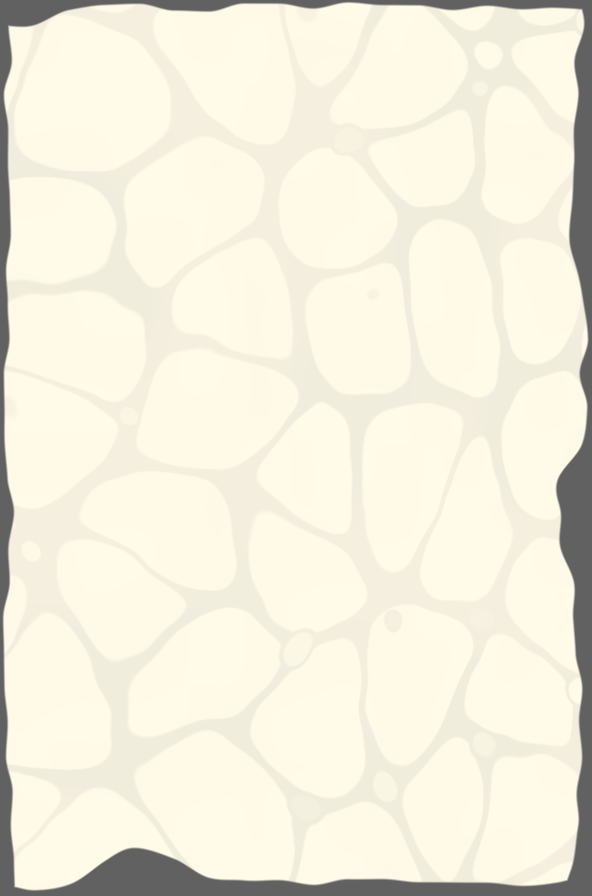
This pattern is drawn by a Shadertoy shader. Its source:

```glsl
// Pale rounded flagstones with faint grout and small pebbles, on a torn sheet over dark grey
#define STONE vec3(1.0, 0.982, 0.908)
#define GROUT vec3(0.94, 0.93, 0.868)
#define WARM_GROUT vec3(0.962, 0.936, 0.875)
#define BACKDROP vec3(0.38)
#define ROWS 4.6          // stone rows per canvas width
#define JITTER 0.84       // irregularity of the stone layout
#define ROUNDNESS 10.0    // lower values give rounder corners
#define JOINT 0.012       // half width of the joints, in stones
#define SOFT 0.0024       // edge blur, in canvas widths
#define PEBBLE_SHARE 0.42
#define SPOT_SHARE 0.09

vec2 hash22(vec2 p) {
    vec3 h = fract(vec3(p.xyx) * vec3(0.1031, 0.1030, 0.0973));
    h += dot(h, h.yzx + 33.33);
    return fract((h.xx + h.yz) * h.zy);
}

vec2 noise(vec2 p) {
    vec2 i = floor(p), f = fract(p);
    f = f * f * (3.0 - 2.0 * f);
    return mix(mix(hash22(i), hash22(i + vec2(1, 0)), f.x),
               mix(hash22(i + vec2(0, 1)), hash22(i + vec2(1, 1)), f.x), f.y);
}

vec2 site(vec2 cell) {
    return cell + 0.5 + JITTER * (hash22(cell + 41.0) - 0.5);
}

// 1 inside a shape, 0 outside
float cover(float d, float blur) {
    return 1.0 - smoothstep(-blur, blur, d);
}

// Distance to the joint with rounded corners; also returns the nearest cell
float stoneDistance(vec2 q, out vec2 nearest) {
    vec2 base = floor(q), toNearest = vec2(0.0);
    float best = 1e5;
    nearest = base;
    for (int y = -1; y <= 1; y++)
    for (int x = -1; x <= 1; x++) {
        vec2 cell = base + vec2(x, y), to = site(cell) - q;
        float d = dot(to, to);
        if (d < best) { best = d; nearest = cell; toNearest = to; }
    }
    float sum = 0.0;
    for (int y = -2; y <= 2; y++)
    for (int x = -2; x <= 2; x++) {
        if (x == 0 && y == 0) continue;
        vec2 to = site(nearest + vec2(x, y)) - q;
        float edge = dot(0.5 * (to + toNearest), normalize(to - toNearest));
        sum += exp(-ROUNDNESS * edge);
    }
    return -log(sum) / ROUNDNESS;
}

vec2 circumcentre(vec2 a, vec2 b, vec2 c) {
    b -= a; c -= a;
    float bb = dot(b, b), cc = dot(c, c);
    return a + vec2(c.y * bb - b.y * cc, b.x * cc - c.x * bb)
             / (2.0 * (b.x * c.y - b.y * c.x));
}

// Point where the joints of neighbouring stones meet
vec2 junction(vec2 cell) {
    vec2 a = site(cell), b = site(cell + vec2(1, 0));
    vec2 c = site(cell + vec2(0, 1)), d = site(cell + 1.0);
    vec2 o = circumcentre(a, b, c);
    return distance(d, o) < distance(a, o) ? circumcentre(a, b, d) : o;
}

// Ragged inset of one sheet edge
float tornInset(float t, float seed, float bite) {
    float broad = noise(vec2(t * 4.5, seed)).x;
    float fine = noise(vec2(t * 17.0, seed + 7.0)).x;
    return 0.004 + bite * broad * broad * broad + 0.017 * fine;
}

void mainImage(out vec4 fragColor, in vec2 fragCoord) {
    vec2 p = fragCoord / iResolution.x;
    float top = iResolution.y / iResolution.x;
    float blur = max(SOFT, 0.75 / iResolution.x);

    // Stones grow narrower towards the right
    vec2 q = vec2(p.x * (3.5 + 1.6 * p.x), p.y * ROWS) + 3.0;
    vec2 stretch = vec2(3.5 + 3.2 * p.x, ROWS);
    q += 0.22 * (noise(q * 1.6) - 0.5) + 0.05 * (noise(q * 4.5) - 0.5);

    // Stones and joints
    vec2 cell;
    float d = stoneDistance(q, cell);
    float joint = JOINT + 0.022 * p.x + 0.016 * (noise(q * 1.3 + 20.0).x - 0.5);
    vec3 grout = mix(GROUT, WARM_GROUT, smoothstep(0.45, 0.75, noise(q * 0.9 + 60.0).y));
    vec3 stone = STONE + 0.008 * (noise(q * 2.5 + 90.0).x - 0.5);
    vec3 col = mix(grout, stone, cover(joint - d, blur * ROWS));

    // Faint spots on a few stones
    vec2 chance = hash22(cell + 130.0);
    float spot = length((q - site(cell)) / stretch) - 0.012 - 0.014 * chance.y;
    col = mix(col, WARM_GROUT, 0.7 * cover(spot, 2.0 * blur) * step(chance.x, SPOT_SHARE));

    // Pebbles where joints meet, each with its own ring of grout
    for (int y = -2; y <= 1; y++)
    for (int x = -2; x <= 1; x++) {
        vec2 corner = floor(q) + vec2(x, y), rnd = hash22(corner + 210.0);
        if (rnd.x > PEBBLE_SHARE) continue;
        float pebble = length((q - junction(corner)) / stretch) - mix(0.012, 0.027, rnd.y);
        vec3 tint = mix(stone, grout - 0.01, hash22(corner + 300.0).x);
        col = mix(col, grout, cover(pebble - 0.007, blur));
        col = mix(col, tint, cover(pebble, blur));
    }

    // Torn sheet outline
    float sheet = min(p.x - tornInset(p.y, 2.0, 0.018), 1.0 - p.x - tornInset(p.y, 15.0, 0.06));
    sheet = min(sheet, p.y - tornInset(p.x, 31.0, 0.085));
    sheet = min(sheet, top - p.y - tornInset(p.x, 47.0, 0.035));
    col = mix(BACKDROP, col, cover(-sheet, blur));
    fragColor = vec4(col, 1.0);
}
```
